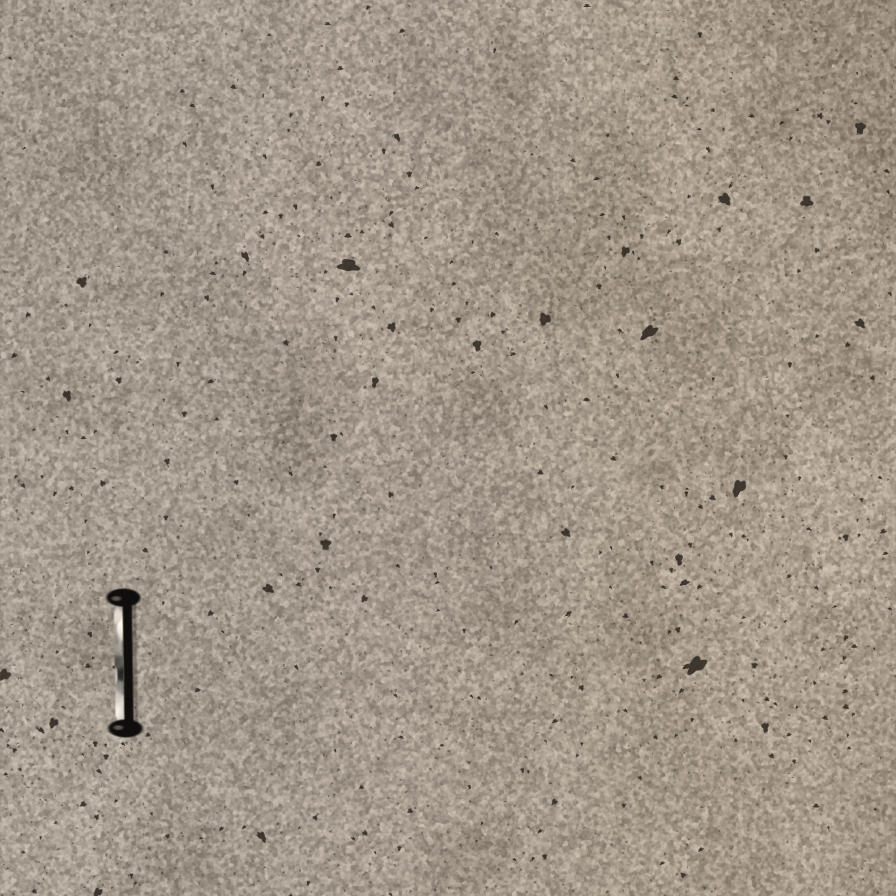
Reproduce this texture procedurally as a Shadertoy shader.

```glsl
const vec3 COOL_CEMENT = vec3(0.645, 0.606, 0.559);
const vec3 WARM_CEMENT = vec3(0.650, 0.600, 0.537);
const vec3 PIT_COLOR = vec3(0.17, 0.145, 0.12);
const vec3 IRON = vec3(0.06, 0.055, 0.05);
const vec3 STEEL = vec3(0.70, 0.68, 0.65);

vec3 hash3(vec2 p) {
    vec3 q = fract(p.xyx * vec3(0.1031, 0.1030, 0.0973));
    q += dot(q, q.yxz + 33.33);
    return fract((q.xxy + q.yzz) * q.zyx);
}

// Smooth cellular noise: random cell values blended by distance, centred on 0
float cellNoise(vec2 p, float sharpness) {
    vec2 cell = floor(p);
    float sum = 0.0, total = 0.0;
    for (int y = -1; y <= 1; y++)
    for (int x = -1; x <= 1; x++) {
        vec2 id = cell + vec2(x, y);
        vec3 h = hash3(id);
        vec2 d = id + h.xy - p;
        float weight = exp(-sharpness * dot(d, d));
        sum += weight * h.z;
        total += weight;
    }
    return sum / total - 0.5;
}

// Coverage of scattered, ragged oval spots; radius is in canvas units
float spots(vec2 p, float cells, float density, float radius, float seed) {
    vec2 cell = floor(p * cells);
    float cover = 0.0;
    for (int y = -1; y <= 1; y++)
    for (int x = -1; x <= 1; x++) {
        vec2 id = cell + vec2(x, y);
        vec3 place = hash3(id + seed);
        vec3 form = hash3(id + seed + 57.0);
        vec2 d = p - (id + place.xy) / cells;
        float turn = 6.2832 * form.x;
        d = mat2(cos(turn), -sin(turn), sin(turn), cos(turn)) * d;
        d.x *= mix(1.0, 1.9, form.y);
        float angle = atan(d.y, d.x + 1e-6);
        float ragged = 1.0 + 0.18 * sin(3.0 * angle + turn) + 0.12 * sin(5.0 * angle - turn);
        float size = radius * mix(0.6, 1.25, form.z) * ragged;
        float spot = 1.0 - smoothstep(-0.0013, 0.0013, length(d) - size);
        cover = max(cover, spot * step(place.z, density));
    }
    return cover;
}

float softFill(float dist) {
    return 1.0 - smoothstep(-0.0015, 0.0015, dist);
}

float boxDistance(vec2 p, vec2 halfSize) {
    vec2 d = abs(p) - halfSize;
    return length(max(d, 0.0)) + min(max(d.x, d.y), 0.0);
}

float ovalDistance(vec2 p, vec2 radii) {
    return (length(p / radii) - 1.0) * min(radii.x, radii.y);
}

// Upright metal bar with a lit left side and a knob at each end
vec3 drawBar(vec3 base, vec2 p, vec2 center, float halfLength) {
    vec2 q = p - center;
    q.x += 0.015 * q.y;
    float wear = cellNoise(p * vec2(160.0, 75.0), 6.0);
    float shade = 0.85 + wear + 0.2 * sin(q.y * 55.0 - 1.5);
    vec3 color = mix(base, base * 0.75, softFill(boxDistance(q - vec2(0.008, 0.0), vec2(0.006, halfLength))));
    color = mix(color, STEEL * shade, softFill(boxDistance(q + vec2(0.006, 0.0), vec2(0.005, halfLength))));
    color = mix(color, IRON, softFill(boxDistance(q - vec2(0.004, 0.0), vec2(0.005, halfLength))));
    vec2 knob = vec2(q.x, abs(q.y) - halfLength);
    color = mix(color, IRON, softFill(ovalDistance(knob, vec2(0.019, 0.010))));
    float glint = softFill(ovalDistance(knob + vec2(0.008, 0.001), vec2(0.005, 0.0025)));
    return mix(color, STEEL, 0.45 * glint);
}

void mainImage(out vec4 fragColor, in vec2 fragCoord) {
    vec2 p = fragCoord / iResolution.y;

    // Broad tone, stains and corner shading
    float broad = cellNoise(p * 5.0 + 3.0, 4.0);
    float mottle = cellNoise(p * 17.0 + 40.0, 4.0);
    float stain = smoothstep(0.16, 0.36, cellNoise(p * 11.0 + 80.0, 5.0));
    vec3 color = mix(COOL_CEMENT, WARM_CEMENT, smoothstep(0.1, 1.0, p.x + 0.3 * broad));
    color += 0.045 * broad + 0.05 * mottle - 0.035 * stain;
    color -= 0.07 * smoothstep(0.35, 0.0, length(p - vec2(1.02, 1.0)));

    // Sandy grain
    float grain = 0.6 * cellNoise(p * 210.0, 7.0) + 0.45 * cellNoise(p * 330.0 + 19.0, 7.0);
    color += 0.29 * grain * vec3(1.0, 0.99, 0.96);

    // Pits gather in patches, mostly low down and to the left
    float crowd = clamp(1.0 + 2.2 * broad + 0.5 * (0.5 - p.x) + 0.4 * (0.5 - p.y), 0.2, 2.0);
    float dust = spots(p, 130.0, 0.10 * crowd, 0.0014, 11.0);
    float small = spots(p, 60.0, 0.09 * crowd, 0.0025, 23.0);
    float medium = spots(p, 20.0, 0.08 * crowd, 0.0055, 37.0);
    float large = spots(p, 6.0, 0.12, 0.0095, 71.0);
    color = mix(color, PIT_COLOR, 0.5 * dust);
    color = mix(color, PIT_COLOR, 0.85 * max(small, max(medium, large)));

    // Rare pale chips
    color = mix(color, vec3(0.84, 0.81, 0.77), 0.7 * spots(p, 22.0, 0.03, 0.003, 91.0));

    color = drawBar(color, p, vec2(0.139, 0.260), 0.073);
    fragColor = vec4(clamp(color, 0.0, 1.0), 1.0);
}
```
